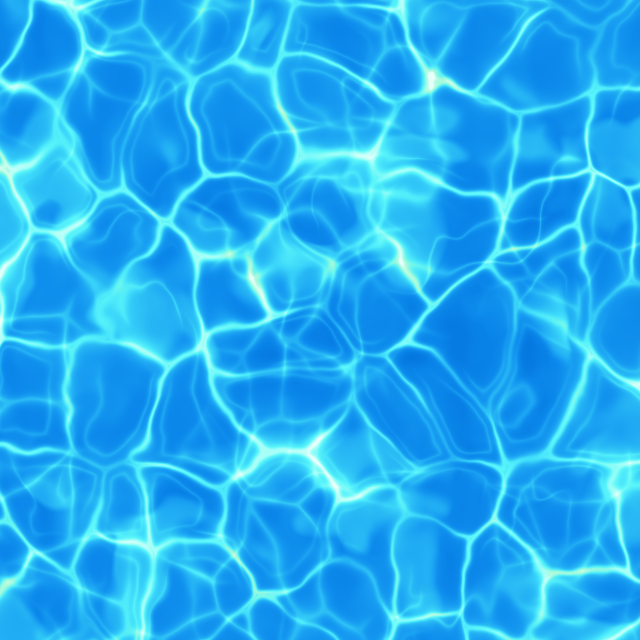
Write a WebGL 2 fragment shader that draws this texture.

```glsl
#version 300 es
precision highp float;
uniform vec2 u_resolution;
out vec4 fragColor;

const float MAIN_CELLS = 7.3;     // cells of the bright net across the canvas
const float FAINT_CELLS = 8.2;    // cells of the faint second net
const float MAIN_GAIN = 2.5;
const float CORE_GAIN = 1.9;
const float ECHO_GAIN = 1.2;
const float FAINT_GAIN = 2.1;
const float POOL_GAIN = 1.7;
const float SWIRL_GAIN = 1.8;
const float CORNER_ROUNDING = 0.03;
const float LINE_SOFTNESS = 0.012;
const vec3 DEEP = vec3(0.01, 0.45, 0.86);
const vec3 FRINGE = vec3(0.70, 0.95, 0.70);
const vec3 GLINT = vec3(0.90, 1.0, 0.98);
const vec3 WATER[6] = vec3[6](
    vec3(0.045, 0.535, 0.92), vec3(0.10, 0.63, 0.95), vec3(0.16, 0.73, 0.96),
    vec3(0.24, 0.85, 0.98), vec3(0.35, 0.96, 0.98), vec3(0.64, 1.00, 0.97));

vec2 hash2(vec2 p) {
    vec3 q = fract(p.xyx * vec3(0.1031, 0.1030, 0.0973));
    q += dot(q, q.yzx + 33.33);
    return fract((q.xx + q.yz) * q.zy);
}

float noise(vec2 p) {
    vec2 i = floor(p), f = fract(p);
    vec2 s = f * f * f * (f * (f * 6.0 - 15.0) + 10.0);
    float low = mix(hash2(i).x, hash2(i + vec2(1, 0)).x, s.x);
    float high = mix(hash2(i + vec2(0, 1)).x, hash2(i + vec2(1, 1)).x, s.x);
    return mix(low, high, s.y);
}

// Two octaves, the second one turned to hide the lattice
float ripple(vec2 p) {
    return 0.68 * noise(p) + 0.32 * noise(mat2(1.6, 1.2, -1.2, 1.6) * p + 17.3);
}

vec2 warp(vec2 p) {
    return vec2(ripple(p + 3.7), ripple(p + 51.2)) - 0.5;
}

// Distance to the nearest cell border, rounded at the corners
float borderDistance(vec2 p) {
    vec2 cell = floor(p), nearest = vec2(0.0), nearestCell = vec2(0.0);
    float best = 1e3;
    for (int y = -1; y <= 1; y++)
    for (int x = -1; x <= 1; x++) {
        vec2 id = cell + vec2(x, y);
        vec2 r = id + 0.04 + 0.92 * hash2(id) - p;
        if (dot(r, r) < best) {
            best = dot(r, r);
            nearest = r;
            nearestCell = id;
        }
    }
    float sum = 0.0;
    for (int y = -2; y <= 2; y++)
    for (int x = -2; x <= 2; x++) {
        vec2 id = nearestCell + vec2(x, y);
        if (x == 0 && y == 0) continue;
        vec2 r = id + 0.04 + 0.92 * hash2(id) - p;
        float d = dot(0.5 * (r + nearest), normalize(r - nearest));
        sum += exp(-d / CORNER_ROUNDING);
    }
    return -CORNER_ROUNDING * log(sum + 1e-9);
}

// Bright line with a thin core and a soft skirt
float glow(float d, float width) {
    d = max(d, 0.0);
    return exp(-(sqrt(d * d + LINE_SOFTNESS * LINE_SOFTNESS) - LINE_SOFTNESS) / width);
}

// Thin curled threads along the middle level of a noise field
float threads(vec2 p, float width) {
    return glow(abs(ripple(p) - 0.5), width);
}

void main() {
    vec2 uv = gl_FragCoord.xy / min(u_resolution.x, u_resolution.y);
    vec2 bend = 0.11 * warp(uv * 4.2) + 0.036 * warp(uv * 12.0 + 9.0);
    vec2 q = uv + bend + 0.008 * warp(uv * 27.0 + 5.0);

    // Main net, fading and widening from place to place, with a parallel echo
    float width = mix(0.03, 0.085, smoothstep(0.25, 0.8, ripple(uv * 6.5 + 70.0)));
    float power = mix(0.4, 1.15, smoothstep(0.25, 0.62, ripple(uv * 7.5 + 31.0)));
    float d = borderDistance(q * vec2(1.06, 0.95) * MAIN_CELLS + 4.0);
    float core = exp(-d * d / 0.0011);
    float echoPlace = 0.06 + 0.16 * noise(uv * 9.0 + 45.0);
    float echo = glow(abs(d - echoPlace), 0.022) * smoothstep(0.45, 0.7, ripple(uv * 6.0 + 58.0));
    float net = power * (MAIN_GAIN * glow(d, width) + CORE_GAIN * core) + ECHO_GAIN * echo;

    // Faint net, visible only in parts
    vec2 faintPoint = uv - 0.8 * bend + 0.05 * warp(uv * 8.0 + 80.0);
    float faintMask = smoothstep(0.42, 0.68, ripple(uv * 4.5 + 12.0));
    float faint = glow(borderDistance(faintPoint * FAINT_CELLS + 40.0), 0.05) * faintMask;

    // Curled threads at two sizes
    float swirl = threads(q * vec2(8.0, 6.0) + 23.0, 0.022)
                * smoothstep(0.45, 0.7, ripple(uv * 5.0 + 95.0));
    swirl += 0.8 * threads(q * vec2(13.0, 10.0) + 3.0, 0.03)
                * smoothstep(0.5, 0.72, ripple(uv * 5.0 + 160.0));

    // Pools of light with a firm rim, shade and fine streaks
    float pool = smoothstep(0.57, 0.74, ripple((q + 0.6 * bend) * vec2(9.5, 8.0) + 140.0));
    float shade = 1.3 * (ripple(q * vec2(6.5, 4.5) + 60.0) - 0.5);
    float streak = 0.55 * (noise(q * vec2(30.0, 9.0) + 8.0) - 0.5)
                 + 0.6 * (ripple(q * vec2(17.0, 22.0) + 33.0) - 0.5);

    float tone = -0.06 + shade + streak + net + FAINT_GAIN * faint
               + SWIRL_GAIN * swirl + POOL_GAIN * pool;
    tone = tone > 3.5 ? 3.5 + 0.58 * (tone - 3.5) : tone;

    // Colour ramp from deep water to glints
    vec3 colour = mix(DEEP, WATER[0], smoothstep(-1.1, 0.1, tone));
    for (int i = 1; i < 6; i++)
        colour = mix(colour, WATER[i], clamp(tone - float(i) + 1.0, 0.0, 1.0));

    // Small warm fringes, then white glints
    float warm = smoothstep(0.68, 0.88, noise(uv * 16.0 + 200.0));
    colour = mix(colour, FRINGE, 0.4 * warm * smoothstep(3.4, 4.8, tone));
    colour = mix(colour, GLINT, smoothstep(5.0, 6.2, tone));
    fragColor = vec4(colour, 1.0);
}
```
